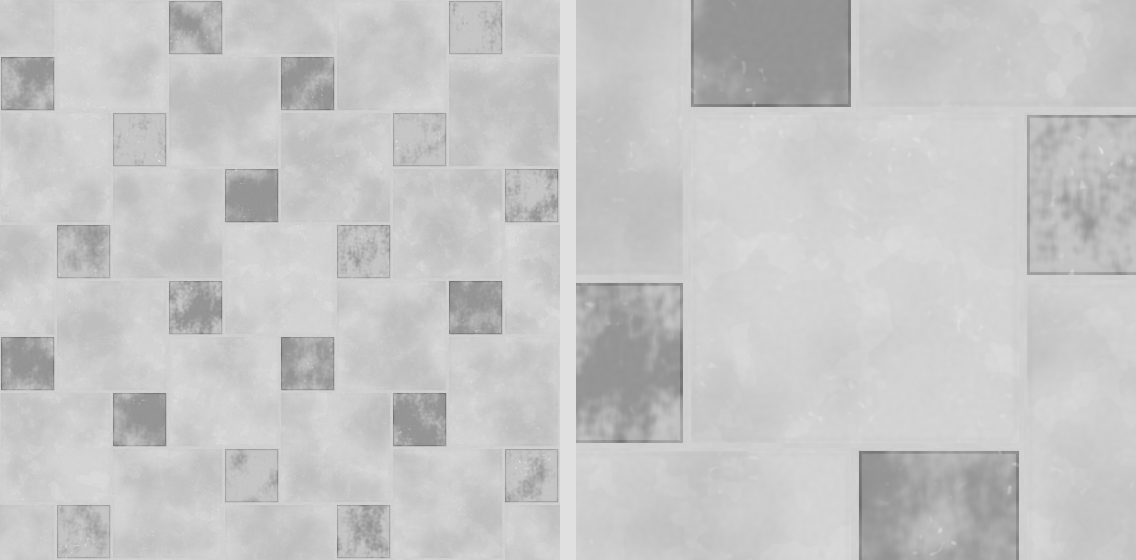
Left, the full canvas; right, a detail of the centre.
Give the GLSL for this texture, as a Shadertoy shader.

```glsl
const float CELLS = 10.0;          // small-tile cells across and down
const float GROUT_THIN = 0.017;    // joint on the left and top, in cells
const float GROUT_WIDE = 0.03;     // joint on the right and bottom
const float RIM_WIDTH = 0.016;     // dark outline of the small tiles
const float HALO_WIDTH = 0.16;     // pale fade along large tile edges
const float RIM_DEPTH = 0.15;
const float BLOTCH_GAIN = 0.022;
const float SPECK_GAIN = 0.10;
const float GRAIN_GAIN = 0.012;
const float GROUT_GREY = 0.815;
const float STONE_DARK = 0.745;
const float STONE_LIGHT = 0.83;
const float INSET_DARK = 0.585;
const float INSET_WORN = 0.775;

vec2 hash2(vec2 p) {
    vec3 h = fract(p.xyx * vec3(0.1031, 0.1030, 0.0973));
    h += dot(h, h.yzx + 33.33);
    return fract((h.xx + h.yz) * h.zy);
}

vec2 gradientAt(vec2 p) {
    float angle = 6.28318 * hash2(p).x;
    return vec2(cos(angle), sin(angle));
}

float gradientNoise(vec2 p) {
    vec2 i = floor(p), f = p - i;
    vec2 u = f * f * f * (f * (f * 6.0 - 15.0) + 10.0);
    vec2 e = vec2(1.0, 0.0);
    float low = mix(dot(gradientAt(i), f), dot(gradientAt(i + e), f - e), u.x);
    float high = mix(dot(gradientAt(i + e.yx), f - e.yx),
                     dot(gradientAt(i + 1.0), f - 1.0), u.x);
    return mix(low, high, u.y);
}

float fbm(vec2 p) {
    float sum = 0.0, amplitude = 1.0;
    for (int i = 0; i < 4; i++) {
        sum += amplitude * gradientNoise(p);
        p = mat2(1.6, 1.2, -1.2, 1.6) * p + 7.3;
        amplitude *= 0.5;
    }
    return sum;
}

// Sparse pale flecks gathered in patches
float specks(vec2 p) {
    float patches = smoothstep(0.0, 0.5, fbm(p * 1.7 + 21.0));
    return patches * smoothstep(0.27, 0.5, gradientNoise(p * 17.0));
}

float stoneShade(vec2 p, float edge, vec2 seed) {
    float cloud = fbm(p * 0.9) + 0.6 * (seed.x - 0.5);
    cloud += 0.35 * exp(-edge / HALO_WIDTH);
    float shade = mix(STONE_DARK, STONE_LIGHT, smoothstep(-0.65, 0.65, cloud));
    float blotch = smoothstep(0.22, 0.29, fbm(p * 2.6 + 40.0));
    blotch += 0.7 * smoothstep(0.3, 0.36, gradientNoise(p * 4.5 + 63.0));
    shade += BLOTCH_GAIN * blotch * (0.4 + 0.6 * seed.y);
    return shade + 0.35 * SPECK_GAIN * specks(p);
}

float insetShade(vec2 p, float edge, vec2 seed) {
    float streak = fbm(p * vec2(9.0, 2.5) + 11.0);
    float grain = gradientNoise(p * 15.0 + 5.0);
    float wear = fbm(p * 1.8) + 0.45 * (streak + grain) * (0.3 + seed.y);
    wear += 1.1 * (seed.x - 0.5) + 0.3 * exp(-edge / 0.1);
    float shade = mix(INSET_DARK, INSET_WORN, smoothstep(-0.6, 0.65, wear));
    return shade + SPECK_GAIN * specks(p + 17.0);
}

void mainImage(out vec4 fragColor, in vec2 fragCoord) {
    vec2 p = fragCoord / iResolution.xy * CELLS;
    float pixel = CELLS / iResolution.y;

    // Pinwheel layout: each run of five cells holds one inset and one 2x2 tile
    vec2 cell = floor(p);
    float slot = mod(cell.x + 2.0 * cell.y - 1.0, 5.0);
    bool inset = slot < 0.5;
    float size = inset ? 1.0 : 2.0;
    vec2 corner = cell;
    if (!inset) corner -= vec2(mod(slot - 1.0, 2.0), floor((slot - 1.0) * 0.5));

    // Tile coordinates and wrapped random seed
    vec2 local = p - corner;
    vec2 seed = hash2(mod(corner, CELLS) + 3.7);
    vec2 surface = local + 90.0 * seed.yx;

    // Distance inward from the joints
    vec2 lower = local - vec2(GROUT_THIN, GROUT_WIDE);
    vec2 upper = size - local - vec2(GROUT_WIDE, GROUT_THIN);
    float edge = min(min(lower.x, lower.y), min(upper.x, upper.y));
    float inside = max(edge, 0.0);

    float shade;
    if (inset) {
        shade = insetShade(surface, inside, seed);
        float rim = 1.0 - smoothstep(RIM_WIDTH - 0.5 * pixel, RIM_WIDTH + pixel, inside);
        rim *= 0.75 + 0.5 * gradientNoise(surface * 5.0);
        shade -= RIM_DEPTH * rim + 0.03 * exp(-inside / 0.035);
    } else {
        shade = stoneShade(surface, inside, seed);
        float crease = exp(-pow((inside - 0.02) / 0.018, 2.0));
        shade -= 0.015 * crease;
    }

    // Pale joints and fine surface grain
    float grout = GROUT_GREY + 0.02 * gradientNoise(surface * 6.0);
    shade = mix(grout, shade, smoothstep(-0.5 * pixel, 0.5 * pixel, edge));
    shade += GRAIN_GAIN * gradientNoise(surface * 21.0);
    fragColor = vec4(vec3(shade), 1.0);
}
```
